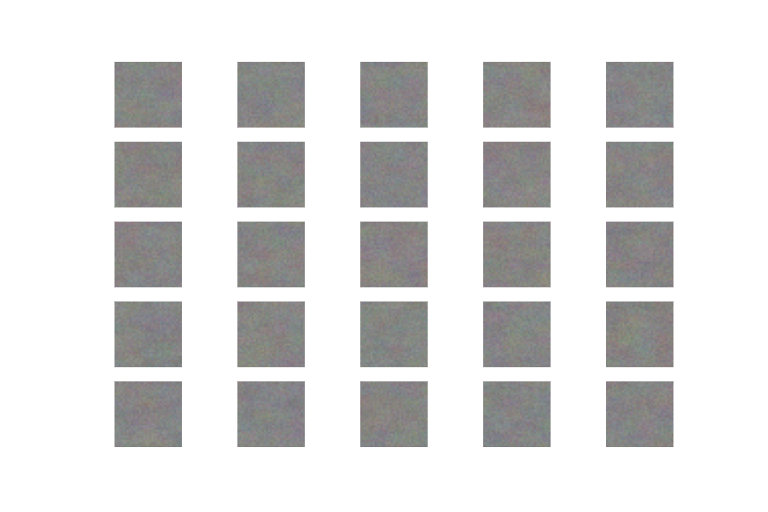
Give the GLSL for this pattern, as a WebGL 2 fragment shader.

```glsl
#version 300 es
precision highp float;
// A five by five grid of grey swatches on white, wider gaps across than down.
// Each swatch is a box distance; its tint, soft blotches and fine coloured
// grain come from hashed value noise, with a slightly darker rim.

uniform vec2 u_resolution;
out vec4 fragColor;

// Lengths are in units of the canvas height.
const vec2 GRID_COUNT = vec2(5.0, 5.0);
const vec2 GRID_OFFSET = vec2(0.0195, 0.0030);  // grid centre from canvas centre
const vec2 PITCH = vec2(0.2400, 0.1560);
const vec2 HALF_SIZE = vec2(0.0658, 0.0641);
const float RIM_WIDTH = 0.003;
const float RIM_DARKEN = 0.035;

const vec3 PAPER = vec3(1.0);
const vec3 GREY = vec3(0.520, 0.515, 0.513);
const float TILE_TINT = 0.012;
const float BLOTCH_TINT = 0.045;
const float STREAK_TINT = 0.020;
const float GRAIN_TINT = 0.060;
const float GRAIN_LUMA = 0.040;
const vec2 BLOTCH_SCALE = vec2(32.0, 45.0);
const vec2 STREAK_SCALE = vec2(25.0, 170.0);
const float GRAIN_SCALE = 250.0;

// Three independent values in 0..1 per lattice point
vec3 hash3(vec2 p) {
  vec3 q = fract(vec3(p.xyx) * vec3(0.1031, 0.1030, 0.0973));
  q += dot(q, q.yxz + 33.33);
  return fract((q.xxy + q.yzz) * q.zyx);
}

// Smooth value noise per channel, centred on zero
vec3 noise3(vec2 p) {
  vec2 i = floor(p);
  vec2 f = fract(p);
  f = f * f * (3.0 - 2.0 * f);
  vec3 low = mix(hash3(i), hash3(i + vec2(1.0, 0.0)), f.x);
  vec3 high = mix(hash3(i + vec2(0.0, 1.0)), hash3(i + 1.0), f.x);
  return mix(low, high, f.y) - 0.5;
}

float boxDistance(vec2 p, vec2 halfSize) {
  vec2 d = abs(p) - halfSize;
  return length(max(d, 0.0)) + min(max(d.x, d.y), 0.0);
}

// Grey surface of one swatch, varied by its cell
vec3 swatchColor(vec2 p, vec2 cell) {
  vec2 q = p + 1.0 + cell * 3.7;
  vec3 color = GREY + TILE_TINT * (hash3(cell + 17.0) - 0.5);
  color += BLOTCH_TINT * noise3(q * BLOTCH_SCALE);
  color += STREAK_TINT * noise3(q * STREAK_SCALE + 61.0);
  vec3 grain = noise3(q * GRAIN_SCALE + 137.0);
  float luma = noise3(q * GRAIN_SCALE + 419.0).x;
  return color + GRAIN_TINT * grain + GRAIN_LUMA * luma;
}

void main() {
  float pixel = 1.0 / u_resolution.y;
  vec2 p = (gl_FragCoord.xy - 0.5 * u_resolution) * pixel - GRID_OFFSET;

  // Nearest swatch, limited to the grid
  vec2 lastCell = GRID_COUNT - 1.0;
  vec2 cell = clamp(floor(p / PITCH + 0.5 * GRID_COUNT), vec2(0.0), lastCell);
  vec2 local = p - (cell - 0.5 * lastCell) * PITCH;
  float dist = boxDistance(local, HALF_SIZE);

  // Surface, rim and antialiased edge
  vec3 color = swatchColor(local, cell);
  color -= RIM_DARKEN * smoothstep(-RIM_WIDTH, 0.0, dist);
  float coverage = clamp(0.5 - dist / pixel, 0.0, 1.0);
  fragColor = vec4(mix(PAPER, color, coverage), 1.0);
}
```
